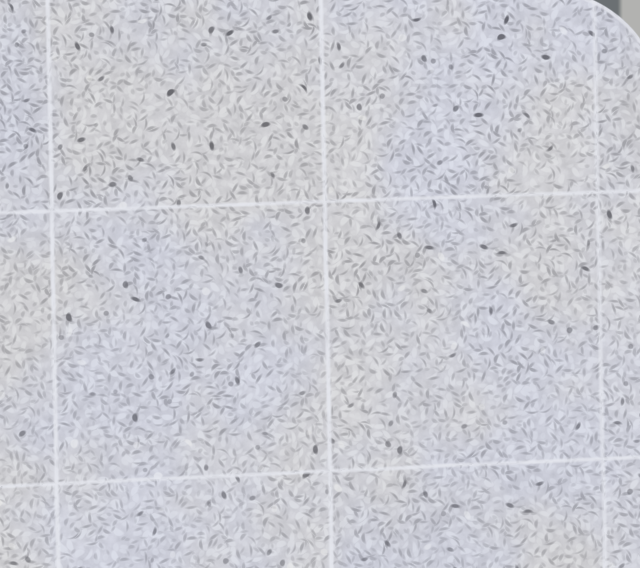
Reproduce this texture procedurally as a WebGL 2 fragment shader.

```glsl
#version 300 es
precision highp float;
// Pale speckled granite tiles with thin white joints and a rounded outer corner.

uniform vec2 u_resolution;
out vec4 fragColor;

const vec3 STONE = vec3(0.805, 0.805, 0.828);
const vec3 PALE_CRYSTAL = vec3(0.872, 0.876, 0.894);
const vec3 GREY_FLECK = vec3(0.610, 0.610, 0.632);
const vec3 DARK_FLECK = vec3(0.400, 0.400, 0.425);
const vec3 JOINT = vec3(0.900, 0.908, 0.935);
const vec3 SHADOW = vec3(0.420, 0.440, 0.450);
const vec3 LEDGE = vec3(0.700, 0.700, 0.690);
const float TILE_WIDTH = 0.481;

// Sine-free hashes
vec3 hash3(vec2 p) {
    vec3 q = fract(p.xyx * vec3(0.1031, 0.1030, 0.0973));
    q += dot(q, q.yxz + 33.33);
    return fract((q.xxy + q.yzz) * q.zyx);
}

float hash1(vec2 p) {
    return hash3(p).x;
}

float valueNoise(vec2 p) {
    vec2 cell = floor(p);
    vec2 f = fract(p);
    f = f * f * (3.0 - 2.0 * f);
    float low = mix(hash1(cell), hash1(cell + vec2(1, 0)), f.x);
    float high = mix(hash1(cell + vec2(0, 1)), hash1(cell + vec2(1, 1)), f.x);
    return mix(low, high, f.y);
}

float fbm(vec2 p) {
    float sum = 0.0;
    float gain = 0.53;
    for (int i = 0; i < 4; i++) {
        sum += gain * valueNoise(p);
        p = mat2(1.6, 1.2, -1.2, 1.6) * p + 7.3;
        gain *= 0.5;
    }
    return sum;
}

// Coverage of randomly turned oval grains; radii and softness in canvas units
float grains(vec2 p, float scale, float density, vec2 radii, float soft, float seed) {
    vec2 g = p * scale;
    vec2 home = floor(g);
    float cover = 0.0;
    for (int y = -1; y <= 1; y++) {
        for (int x = -1; x <= 1; x++) {
            vec2 cell = home + vec2(x, y);
            vec3 place = hash3(cell + seed);
            vec3 look = hash3(cell + seed + 57.0);
            vec2 d = (g - cell - 0.1 - 0.8 * place.xy) / scale;
            float angle = look.x * 3.14159;
            float c = cos(angle);
            float s = sin(angle);
            d = mat2(c, -s, s, c) * d;
            d.y += 60.0 * (look.z - 0.5) * d.x * d.x;
            vec2 size = radii * (0.65 + 0.7 * look.yz);
            float dist = (length(d / size) - 1.0) * size.y;
            float shape = 1.0 - smoothstep(-soft, soft, dist);
            cover = max(cover, shape * step(place.z, density) * mix(0.4, 1.0, look.y));
        }
    }
    return cover;
}

// Slightly skewed tile grid: whole numbers fall on the joints
vec2 tileGrid(vec2 p, float rowHeight) {
    float column = (p.x - 0.584 + 0.019 * p.y) / TILE_WIDTH;
    float row = (p.y - 0.144 - 0.0456 * p.x) / rowHeight;
    return vec2(column, row);
}

float jointLine(float coord, float spacing, float halfWidth, float soft) {
    float dist = abs(fract(coord + 0.5) - 0.5) * spacing;
    return 1.0 - smoothstep(halfWidth - soft, halfWidth + soft, dist);
}

vec3 granite(vec2 p, vec2 tile, float height, float soft) {
    vec2 q = p + 4.0 * hash3(tile + 20.0).xy + 2.0;
    float contrast = mix(0.78, 1.0, height);
    vec3 color = STONE + 0.10 * (fbm(q * 75.0) - 0.5);
    color = mix(color, PALE_CRYSTAL, 0.85 * grains(q, 62.0, 0.92, vec2(0.0080, 0.0044), soft, 3.0));
    float patchy = mix(0.65, 1.1, valueNoise(q * 14.0));
    color = mix(color, GREY_FLECK, contrast * patchy * grains(q, 80.0, 0.68, vec2(0.0062, 0.0024), soft, 19.0));
    color = mix(color, DARK_FLECK, contrast * grains(q, 30.0, 0.17, vec2(0.0058, 0.0036), soft, 41.0));
    color = mix(color, vec3(0.92), 0.75 * grains(q, 19.0, 0.13, vec2(0.0065, 0.0050), soft, 73.0));
    return color + 0.012 * (hash1(tile + 9.0) - 0.5);
}

void main() {
    vec2 p = gl_FragCoord.xy / u_resolution.y;
    float pixel = 1.0 / u_resolution.y;
    float soft = max(0.0017, 0.7 * pixel);

    // Stone with cool and warm clouding
    float rowHeight = 0.481 - 0.0104 * p.x;
    vec2 grid = tileGrid(p + 0.0016 * (valueNoise(p * 9.0) - 0.5), rowHeight);
    vec3 color = granite(p, floor(grid), p.y, soft);
    float cloud = smoothstep(0.35, 0.70, fbm(p * 4.0 + 11.0));
    color *= mix(vec3(1.003, 1.002, 0.990), vec3(0.988, 0.998, 1.025), cloud);

    // Joints, worn unevenly along their length
    float upright = jointLine(grid.x, TILE_WIDTH, 0.0038, 0.0022 + 0.3 * pixel);
    float level = jointLine(grid.y, rowHeight, 0.0032, 0.0020 + 0.3 * pixel);
    upright *= mix(0.92, 0.68, smoothstep(0.7, 1.0, p.x));
    float wear = mix(0.68, 1.08, valueNoise(p * 32.0));
    color = mix(color, JOINT, min(max(upright, 0.85 * level) * wear, 1.0));

    // Rounded corner with a pale rim and the ledge beyond it
    float edge = length(max(p - vec2(0.957, 0.809), 0.0)) - 0.21;
    vec3 beyond = mix(SHADOW, LEDGE, smoothstep(1.086, 1.098, p.x));
    color = mix(color, JOINT, 0.7 * (1.0 - smoothstep(0.001, 0.006, abs(edge + 0.003))));
    color = mix(color, beyond, smoothstep(-soft, soft, edge));

    fragColor = vec4(clamp(color, 0.0, 1.0), 1.0);
}
```
